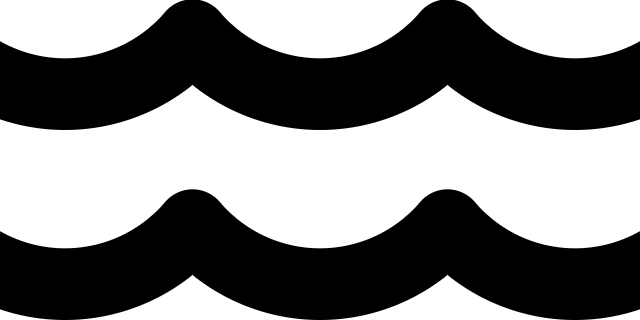
Reproduce this pattern procedurally as a Shadertoy shader.

```glsl
// Rows of thick black scalloped waves on white.
// Each cell holds one circular arc stroke, sagging between rounded crests;
// the arc's distance function is repeated across and up the canvas.

// Lengths are in canvas heights.
const vec2  PERIOD     = vec2(0.7969, 0.5938); // crest spacing, row spacing
const float RADIUS     = 0.5228;               // arc centreline radius
const float HALF_WIDTH = 0.1120;               // half the stroke thickness
const float ROW_MARGIN = 0.0930;               // white kept below each trough
const vec3  INK        = vec3(0.0);
const vec3  PAPER      = vec3(1.0);

// Distance to a round-capped arc about the origin, opening toward -y,
// mirrored in x and ending at +-halfSpan.
float arcStroke(vec2 p, float halfSpan) {
    p.x = abs(p.x);
    vec2 tip = vec2(halfSpan, sqrt(RADIUS * RADIUS - halfSpan * halfSpan));
    bool insideSweep = p.x * tip.y < p.y * tip.x;
    float toLine = insideSweep ? abs(length(p) - RADIUS) : distance(p, tip);
    return toLine - HALF_WIDTH;
}

void mainImage(out vec4 fragColor, in vec2 fragCoord) {
    // Horizontal centre sits on a trough; the lowest trough rests on the base.
    vec2 p = fragCoord / iResolution.y;
    p.x -= 0.5 * iResolution.x / iResolution.y;

    // Fold the plane into one cell.
    float x = mod(p.x + 0.5 * PERIOD.x, PERIOD.x) - 0.5 * PERIOD.x;
    float y = mod(p.y + ROW_MARGIN, PERIOD.y) - ROW_MARGIN;

    // Measure downward from the arc's centre.
    vec2 fromCentre = vec2(x, RADIUS + HALF_WIDTH - y);
    float d = arcStroke(fromCentre, 0.5 * PERIOD.x);

    // Blend over one pixel at the edge.
    float coverage = clamp(0.5 - d * iResolution.y, 0.0, 1.0);
    fragColor = vec4(mix(PAPER, INK, coverage), 1.0);
}
```
